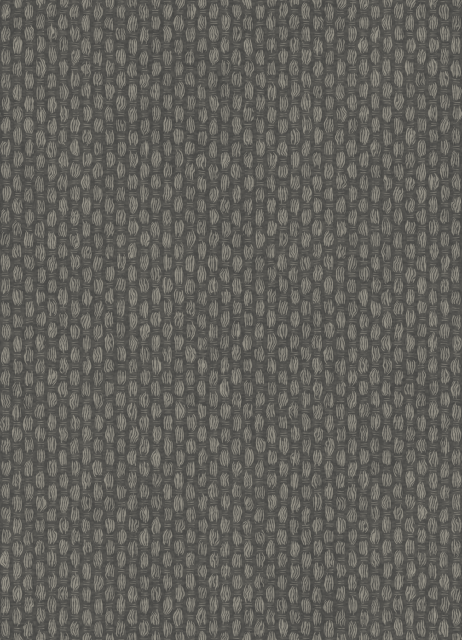
A Shadertoy shader for this texture:

```glsl
// Woven cloth of staggered barrel-shaped knots: each knot is a bundle of
// bent light fibres on dark yarn, tied above and below by thin bands.
// Every cell is hashed by its wrapped index, so the sheet tiles.
#define COLUMNS 40.0
#define ROWS 28.0
#define KNOT_WIDTH 0.45
#define KNOT_HEIGHT 0.375
#define FIBRES 4.2
#define WARP 0.07
#define GRAIN 0.20
#define BAND_LIGHT 0.46
#define SAMPLES 3
#define DARK_YARN vec3(0.282, 0.281, 0.272)
#define LIGHT_FIBRE vec3(0.590, 0.575, 0.530)

float hash(vec2 p) {
    vec3 h = fract(vec3(p.xyx) * vec3(0.1031, 0.1030, 0.0973));
    h += dot(h, h.yzx + 33.33);
    return fract((h.x + h.y) * h.z);
}

// Value noise that wraps after a whole number of lattice cells
float noise(vec2 p, vec2 period) {
    vec2 i = floor(p), f = fract(p);
    f = f * f * (3.0 - 2.0 * f);
    vec2 a = mod(i, period), b = mod(i + 1.0, period);
    return mix(mix(hash(a), hash(vec2(b.x, a.y)), f.x),
               mix(hash(vec2(a.x, b.y)), hash(b), f.x), f.y);
}

float wrapNoise(vec2 uv, vec2 period) {
    return noise(uv * period, period);
}

// Amount of light fibre at a point: 0 is dark yarn, 1 is bright fibre
float weave(vec2 uv) {
    // Staggered grid, gently warped
    vec2 sway = vec2(wrapNoise(uv, vec2(20.0, 28.0)),
                     wrapNoise(uv + 0.5, vec2(20.0, 14.0))) - 0.5;
    vec2 p = uv * vec2(COLUMNS, ROWS) + WARP * sway * 2.0;
    float column = floor(p.x);
    p.y += 0.5 * mod(column, 2.0);
    vec2 id = vec2(mod(column, COLUMNS), mod(floor(p.y), ROWS));
    vec2 q = fract(p) - 0.5;

    // Random character of this knot
    float lean = hash(id + 11.0) - 0.25;
    float bend = hash(id + 47.0) - 0.5;
    float phase = hash(id + 83.0);
    float tone = hash(id + 129.0);

    // Dark ground with fine cross threads
    float thread = wrapNoise(uv, vec2(COLUMNS * 3.0, ROWS * 14.0));
    float value = 0.03 + GRAIN * thread + 0.05 * (0.5 - abs(q.x));

    // Barrel outline, with a rough edge and a shifting belly
    float t = q.y / KNOT_HEIGHT;
    float rough = wrapNoise(uv, vec2(COLUMNS * 4.0, ROWS * 5.0)) - 0.5;
    float belly = t - 0.3 * bend;
    float halfWidth = KNOT_WIDTH * (1.0 - 0.42 * belly * belly);
    halfWidth *= 0.88 + 0.14 * phase;
    float x = q.x - 0.10 * bend * (1.0 - t * t);
    float side = halfWidth - abs(x + 0.10 * rough);

    // Fibres follow the barrel, lean to one side and taper unevenly
    float along = x / max(halfWidth, 0.1) - 0.55 * lean * t
                + 0.7 * bend * t * t + 0.5 * rough;
    float strand = along * FIBRES * 0.5 + phase;
    float ridge = 0.5 + 0.5 * cos(6.28318 * strand);
    float uneven = hash(id + floor(strand + 0.5) * 7.0 + 200.0);
    float taper = 0.42 * smoothstep(0.45, 1.0, abs(t));
    float fray = wrapNoise(uv, vec2(COLUMNS * 5.0, ROWS * 6.0)) - 0.5;
    float groove = 0.12 + taper + 0.35 * fray;
    float ends = 1.0 + 0.45 * (uneven - 0.8) - abs(t) + 0.25 * rough;
    float mask = smoothstep(-0.01, 0.05, side) * smoothstep(-0.03, 0.06, ends);
    float fibre = 0.20 + 0.62 * smoothstep(groove, groove + 0.42, ridge)
                + 0.24 * (uneven - 0.5) + 0.10 * (tone - 0.5);
    value = mix(value, fibre + 0.20 * (thread - 0.5), mask);

    // Two narrow tie bands in the gap between knots
    float gap = 0.5 - abs(q.y) - 0.15 * q.x * q.x;
    float band = 1.0 - smoothstep(0.010, 0.026, abs(gap - 0.046));
    band *= 1.0 - smoothstep(0.24, 0.33, abs(q.x + 0.15 * rough));
    value += BAND_LIGHT * (0.75 + 0.9 * fray) * band * (1.0 - mask);

    // Thin shadow hugging the knot
    float edge = 1.0 - smoothstep(0.0, 0.06, abs(side + 0.04));
    value -= 0.08 * edge * step(abs(t), 1.0);
    return value;
}

void mainImage(out vec4 fragColor, in vec2 fragCoord) {
    // Average a small grid of samples to smooth every edge
    float value = 0.0;
    for (int j = 0; j < SAMPLES; j++)
        for (int i = 0; i < SAMPLES; i++) {
            vec2 offset = (vec2(i, j) + 0.5) / float(SAMPLES) - 0.5;
            value += weave((fragCoord + offset) / iResolution.xy);
        }
    value /= float(SAMPLES * SAMPLES);

    // Broad uneven wear and fine surface grain
    vec2 uv = fragCoord / iResolution.xy;
    value += 0.06 * (wrapNoise(uv, vec2(6.0, 8.0)) - 0.5);
    value += 0.12 * (wrapNoise(uv, vec2(280.0, 390.0)) - 0.5);
    fragColor = vec4(mix(DARK_YARN, LIGHT_FIBRE, clamp(value, 0.0, 1.0)), 1.0);
}
```
